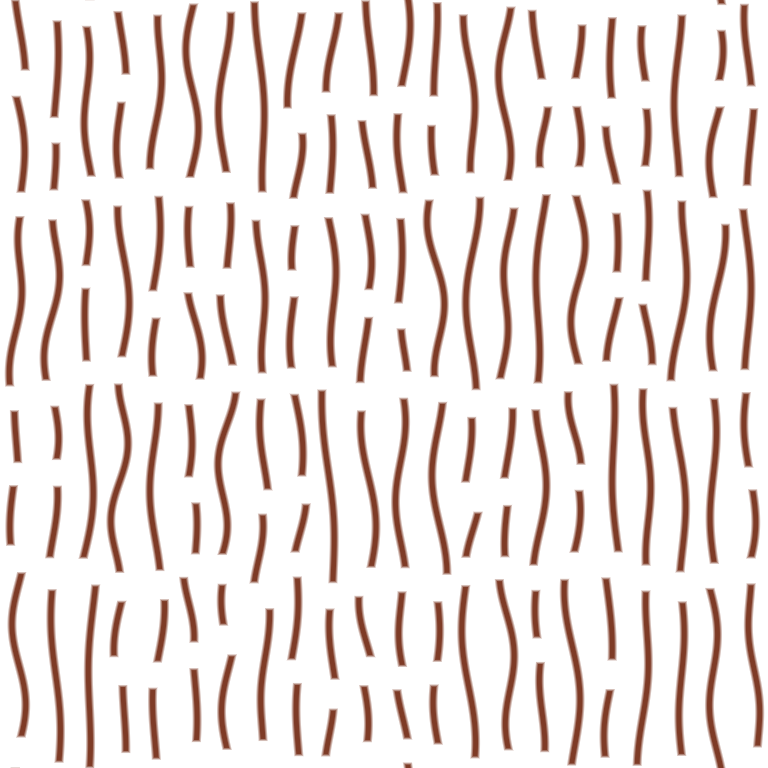
Give the GLSL for this pattern, as a Shadertoy shader.

```glsl
// Rows of short, hand-drawn, wavy vertical strokes in brown on white.
// Each column is cut into cells with jittered ends; a cell holds one long
// stroke or two short ones, each with its own sway, lean and gap.

const vec3  PAPER = vec3(1.0);
const vec3  INK = vec3(0.493, 0.230, 0.150);
const float COLUMNS = 22.0;
const float ROWS = 4.0;
const float HALF_WIDTH = 0.0045;       // stroke half width
const float SOFTNESS = 0.0040;         // width of the edge ramp
const float GAP = 0.036;               // mean space between stroke ends
const float GAP_VARIATION = 0.014;
const float SPLIT_CHANCE = 0.5;        // share of cells with two strokes
const float END_JITTER = 0.050;        // vertical spread of the cell ends
const float COLUMN_JITTER = 0.009;     // horizontal spread of the strokes
const float LEAN = 0.13;               // spread of the slope
const vec2  SWAY = vec2(0.0035, 0.0090);     // smallest and largest amplitude
const vec2  WAVELENGTH = vec2(0.17, 0.27);
const float TAU = 6.2831853;

vec4 hash4(vec3 p) {
    vec4 q = fract(p.xyzx * vec4(0.1031, 0.1030, 0.0973, 0.1099));
    q += dot(q, q.wzxy + 33.33);
    return fract((q.xxyz + q.yzzw) * q.zywx);
}

// Random values of a cell; the grid wraps at the canvas borders.
vec4 cellRandom(vec2 cell, float salt) {
    return hash4(vec3(mod(cell, vec2(COLUMNS, ROWS)) + 1.0, salt));
}

// Height of the lower end of a cell.
float cellBase(vec2 cell) {
    return cell.y / ROWS + (cellRandom(cell, 3.0).x - 0.5) * END_JITTER;
}

float ramp(float dist, float soft) {
    return clamp(0.5 - dist / soft, 0.0, 1.0);
}

// Coverage of one swaying stroke between two heights.
float stroke(vec2 p, vec2 cell, float bottom, float top, float salt, float soft) {
    vec4 r = cellRandom(cell, salt);
    vec4 s = cellRandom(cell, salt + 7.0);
    float gap = GAP + (s.x - 0.5) * GAP_VARIATION;
    float y = p.y - 0.5 * (bottom + top);
    float endDist = abs(y) - 0.5 * (top - bottom - gap);

    float amplitude = mix(SWAY.x, SWAY.y, r.x);
    float frequency = TAU / mix(WAVELENGTH.x, WAVELENGTH.y, r.y);
    float angle = y * frequency + r.z * TAU;
    float lean = (r.w - 0.5) * LEAN;
    float x = (cell.x + 0.5) / COLUMNS + (s.y - 0.5) * COLUMN_JITTER
            + lean * y + amplitude * sin(angle);
    float slope = lean + amplitude * frequency * cos(angle);
    float sideDist = abs(p.x - x) / sqrt(1.0 + slope * slope) - HALF_WIDTH;
    return ramp(max(sideDist, endDist), soft);
}

// One long stroke, or two short ones, in a cell.
float cellStrokes(vec2 p, vec2 cell, float soft) {
    float bottom = cellBase(cell);
    float top = cellBase(cell + vec2(0.0, 1.0));
    vec4 r = cellRandom(cell, 5.0);
    if (r.x > SPLIT_CHANCE) return stroke(p, cell, bottom, top, 11.0, soft);
    float middle = mix(bottom, top, mix(0.38, 0.64, r.y));
    return max(stroke(p, cell, bottom, middle, 23.0, soft),
               stroke(p, cell, middle, top, 37.0, soft));
}

void mainImage(out vec4 fragColor, in vec2 fragCoord) {
    float size = min(iResolution.x, iResolution.y);
    vec2 p = fragCoord / size;
    float soft = max(SOFTNESS, 1.0 / size);

    // Strokes may reach into the neighbouring cells.
    vec2 home = floor(p * vec2(COLUMNS, ROWS));
    float ink = 0.0;
    for (int j = -1; j <= 1; j++)
        for (int i = -1; i <= 1; i++)
            ink = max(ink, cellStrokes(p, home + vec2(i, j), soft));

    fragColor = vec4(mix(PAPER, INK, ink), 1.0);
}
```
